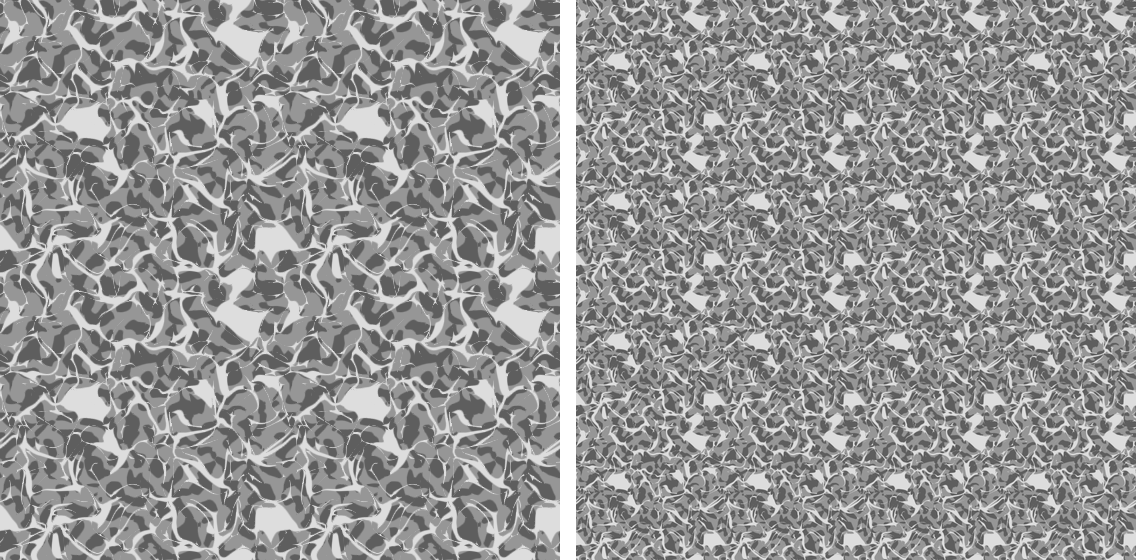
Left, the tile; right, the same tile 2 across and 2 down.
Give the GLSL for this pattern, as a Shadertoy shader.

```glsl
// Seamless grey camouflage: dark blobs under a torn, curling web of light ligaments.

const vec3 MID_GREY = vec3(0.59);
const vec3 DARK_GREY = vec3(0.37);
const vec3 LIGHT_GREY = vec3(0.865);
const float REPEATS = 2.0; // whole tiles across the canvas

// Two random values for a lattice point that wraps after "period" cells
vec2 hashWrapped(vec2 cell, float period, float seed) {
    vec2 c = mod(cell, period) + seed * vec2(37.0, 17.0);
    vec3 q = fract(c.xyx * vec3(0.1031, 0.1030, 0.0973));
    q += dot(q, q.yzx + 33.33);
    return fract((q.xx + q.yz) * q.zy);
}

float cornerSlope(vec2 cell, vec2 offset, float period, float seed) {
    float angle = 6.28319 * hashWrapped(cell, period, seed).x;
    return dot(vec2(cos(angle), sin(angle)), offset);
}

// Periodic gradient noise, about -0.6 to 0.6
float gradientNoise(vec2 tile, float period, float seed) {
    vec2 p = tile * period;
    vec2 i = floor(p), f = fract(p);
    vec2 u = f * f * f * (f * (f * 6.0 - 15.0) + 10.0);
    vec2 e = vec2(1.0, 0.0);
    float bottom = mix(cornerSlope(i, f, period, seed),
                       cornerSlope(i + e.xy, f - e.xy, period, seed), u.x);
    float top = mix(cornerSlope(i + e.yx, f - e.yx, period, seed),
                    cornerSlope(i + e.xx, f - e.xx, period, seed), u.x);
    return mix(bottom, top, u.y);
}

vec2 warp(vec2 tile, float period, float amount, float seed) {
    return tile + amount * vec2(gradientNoise(tile, period, seed),
                                gradientNoise(tile, period, seed + 1.0));
}

// Sorted distances to the three nearest scattered points, in cells
vec3 nearestThree(vec2 tile, float period, float seed) {
    vec2 p = tile * period;
    vec2 i = floor(p), f = fract(p);
    vec3 d = vec3(9.0);
    for (int y = -2; y <= 2; y++) {
        for (int x = -2; x <= 2; x++) {
            vec2 cell = vec2(x, y);
            float r = length(cell + hashWrapped(i + cell, period, seed) - f);
            if (r < d.x) d = vec3(r, d.xy);
            else if (r < d.y) d = vec3(d.x, r, d.y);
            else d.z = min(d.z, r);
        }
    }
    return d;
}

// Positive on cell borders; they swell at junctions and taper away where thin
float ligaments(vec2 tile, float period, float width, float variation, float seed) {
    vec3 d = nearestThree(tile, period, seed);
    float junction = 0.2 * exp(-7.0 * (d.z - d.x));
    float taper = variation * gradientNoise(tile, period + 3.0, seed + 1.0);
    return width + taper + junction - (d.y - d.x);
}

// Positive inside rounded, partly merging blobs
float blobs(vec2 tile, float period, float seed) {
    vec3 d = nearestThree(tile, period, seed);
    float wobble = gradientNoise(tile, period + 7.0, seed + 1.0);
    return 0.8 * wobble + 0.6 * (d.y - d.x - 0.29);
}

// Smooth-edged coverage of the region where the field is positive
float coverage(float field) {
    float w = max(0.8 * fwidth(field), 0.0001);
    return smoothstep(-w, w, field);
}

void mainImage(out vec4 fragColor, in vec2 fragCoord) {
    vec2 tile = REPEATS * fragCoord / iResolution.xy;

    // Bend the space at two scales so that borders curl
    vec2 curled = warp(warp(tile, 7.0, 0.09, 1.0), 17.0, 0.022, 3.0);
    vec2 rippled = warp(tile, 12.0, 0.04, 5.0);

    float dark = coverage(blobs(rippled, 13.0, 7.0));
    float broadWeb = coverage(ligaments(curled, 8.0, 0.02, 0.35, 9.0));
    float fineWeb = coverage(ligaments(curled, 13.0, -0.05, 0.3, 11.0));

    vec3 color = mix(MID_GREY, DARK_GREY, dark);
    color = mix(color, LIGHT_GREY, max(broadWeb, fineWeb));
    fragColor = vec4(color, 1.0);
}
```
